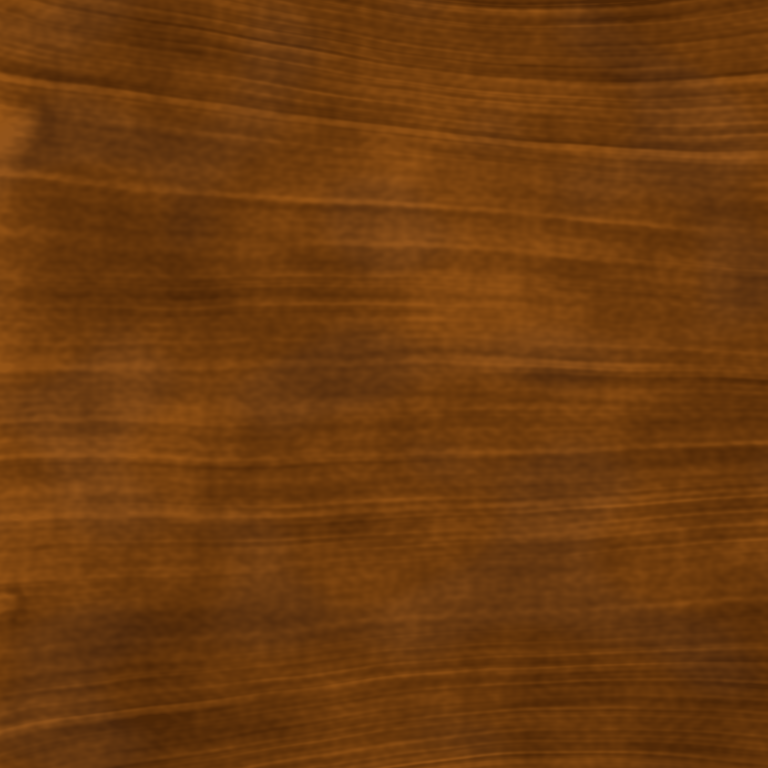
Reproduce this texture procedurally as a WebGL 2 fragment shader.

```glsl
#version 300 es
precision highp float;
// Stained wood board with nearly horizontal grain that narrows to the right.
// A warped grain coordinate carries growth rings and fibres; gradient noise
// adds stain blotches, and two small pale knots sit on the left edge.

#define AXIS 0.48          // height of the straight central grain
#define PINCH 0.30         // narrowing of the grain towards the right
#define ARCH 0.75          // bowing of the outer grain
#define WIDE_RINGS 8.0     // strong growth lines per unit height
#define FINE_RINGS 44.0    // thin growth lines per unit height
#define FIBRE 0.22         // fibre contrast
#define BLOTCH 0.42        // stain contrast
#define GRAIN 0.19         // pore contrast
#define DARK vec3(0.305, 0.152, 0.024)
#define MID vec3(0.428, 0.229, 0.047)
#define LIGHT vec3(0.585, 0.328, 0.085)

uniform vec2 u_resolution;
out vec4 fragColor;

vec2 hash2(vec2 p) {
    vec3 q = fract(vec3(p.xyx) * vec3(0.1031, 0.1030, 0.0973));
    q += dot(q, q.yzx + 33.33);
    return fract((q.xx + q.yz) * q.zy);
}

vec2 gradient(vec2 cell) {
    float angle = 6.2832 * hash2(cell + 71.0).x;
    return vec2(cos(angle), sin(angle));
}

float gradientNoise(vec2 p) {
    vec2 i = floor(p), f = p - i;
    vec2 u = f * f * f * (f * (f * 6.0 - 15.0) + 10.0);
    vec2 e = vec2(0.0, 1.0);
    float low = mix(dot(gradient(i), f), dot(gradient(i + e.yx), f - e.yx), u.x);
    float high = mix(dot(gradient(i + e), f - e), dot(gradient(i + 1.0), f - 1.0), u.x);
    return mix(low, high, u.y);
}

// Height within the grain: straight near the axis, bowed outside, pinched right.
float grainHeight(vec2 uv) {
    float h = uv.y - AXIS;
    float pinch = PINCH * smoothstep(0.2, 1.15, uv.x);
    float arch = ARCH * h * h * sin(3.1416 * uv.x);
    float sway = 0.026 * gradientNoise(uv * vec2(2.4, 3.0) + 5.0);
    float wobble = 0.004 * gradientNoise(uv * vec2(9.0, 14.0));
    return h * (1.0 + pinch + arch) + sway + wobble;
}

// One irregular line per cell: a pale thread with a dark, fading flank.
float growthRings(float height, float x, float count, float width, float seed) {
    float p = height * count + seed;
    float cell = floor(p), f = p - cell;
    vec2 rnd = hash2(vec2(cell + 200.0, seed));
    float side = cell - seed > 0.33 * count ? -1.0 : 1.0;
    float d = side * (f - 0.5 - 0.5 * (rnd.x - 0.5)) / (count * width);
    float pale = exp(-pow(d - 0.8, 2.0));
    float flank = (1.0 - smoothstep(-1.5, 0.5, d)) * exp(0.28 * min(d, 0.0));
    float window = smoothstep(0.0, 0.2, f) * (1.0 - smoothstep(0.8, 1.0, f));
    float fade = 0.75 + 0.9 * gradientNoise(vec2(x * 3.5, cell * 1.37 + seed));
    return window * fade * (0.35 + 0.65 * rnd.y) * (pale - flank);
}

// Pale half-discs on the left edge, each with a smudged dark rim.
float edgeKnots(vec2 uv) {
    float tone = 0.0;
    for (int i = 0; i < 2; i++) {
        float k = float(i);
        float radius = mix(0.050, 0.023, k);
        vec2 q = (uv - vec2(0.0, mix(0.835, 0.215, k))) / radius;
        float d = length(q * vec2(1.0, 1.35)) + 0.3 * gradientNoise(q * 1.6 + 9.0);
        tone += 0.24 * (1.0 - smoothstep(0.55, 1.1, d));
        tone -= 0.22 * exp(-pow((d - 1.3) * 2.8, 2.0)) * smoothstep(0.2, 0.9, q.x);
    }
    return tone;
}

void main() {
    vec2 uv = gl_FragCoord.xy / u_resolution;
    float h = grainHeight(uv);

    // Growth rings, with the thin ones gathered into bands.
    float band = smoothstep(-0.20, 0.25, gradientNoise(vec2(uv.x * 0.8, h * 7.0 + 3.0)));
    band = max(band, smoothstep(0.34, 0.42, abs(h)));
    float tone = 0.475 + 0.31 * growthRings(h, uv.x, WIDE_RINGS, 0.0054, 17.0);
    tone += 0.22 * band * growthRings(h, uv.x, FINE_RINGS, 0.0031, 53.0);

    // Long fibres and small pores.
    tone += FIBRE * gradientNoise(vec2(uv.x * 2.2, h * 45.0));
    tone += FIBRE * (0.4 + 0.6 * band) * gradientNoise(vec2(uv.x * 5.0, h * 105.0 + 40.0));
    tone += GRAIN * gradientNoise(uv * vec2(75.0, 110.0));

    // Uneven stain, faint cross streaks and lighting of the board.
    tone += BLOTCH * gradientNoise(uv * vec2(2.6, 4.5) + 12.0);
    tone += 0.6 * BLOTCH * gradientNoise(uv * vec2(8.0, 12.0) + 30.0);
    tone += 0.14 * gradientNoise(uv * vec2(22.0, 30.0) + 80.0);
    tone += 0.08 * gradientNoise(vec2(uv.x * 38.0, uv.y * 5.0));
    tone += 0.13 * exp(-pow((uv.y - 0.62) * 5.0, 2.0)) * smoothstep(0.1, 0.9, uv.x);
    tone -= 0.20 * (1.0 - smoothstep(0.0, 0.4, length(uv * vec2(0.8, 1.2))));
    tone += 0.24 * exp(-uv.x * 24.0) + edgeKnots(uv);

    // Stain colours, slightly greyer in patches.
    tone = clamp(tone, 0.0, 1.0);
    vec3 color = mix(DARK, MID, min(tone * 2.0, 1.0));
    color = mix(color, LIGHT, max(tone - 0.5, 0.0) * 2.0);
    float grey = smoothstep(-0.02, 0.28, gradientNoise(uv * vec2(5.0, 7.0) + 60.0));
    color += grey * vec3(-0.010, 0.002, 0.021);
    fragColor = vec4(color, 1.0);
}
```
